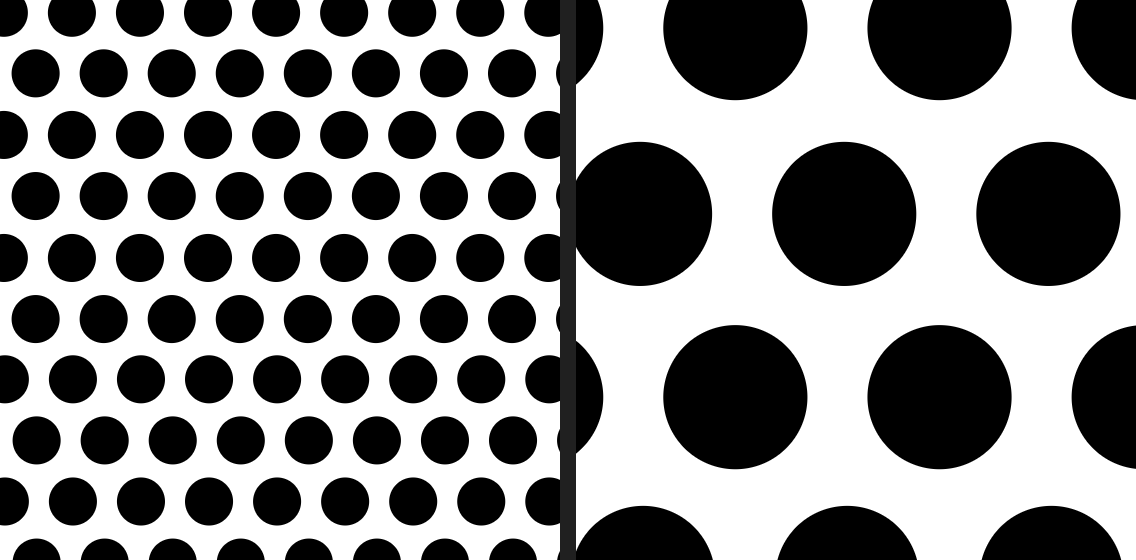
Left, the full canvas; right, a detail of the centre.
Reproduce this pattern procedurally as a three.js fragment shader.

```glsl
// Black discs on white in staggered rows, like a perforated sheet.
// Each point finds its nearest row, then its nearest disc in that row;
// a few rows sit slightly off the regular lattice.

varying vec2 vUv;

// 1.0 when row lies within first..last, else 0.0
float rowInRange(float row, float first, float last) {
  return step(first - 0.5, row) * step(row, last + 0.5);
}

// Small misregistration of a row, across and down
vec2 rowDrift(float row) {
  float across = 0.0018 * rowInRange(row, 6.0, 20.0);
  float down = 0.0015 * rowInRange(row, 4.0, 5.0)
             - 0.0009 * rowInRange(row, 1.0, 1.0);
  return vec2(across, down);
}

void main() {
  vec2 pitch = vec2(0.12153, 0.10909);

  // Rows are counted downward from the top edge
  vec2 p = vec2(vUv.x, 1.0 - vUv.y) - vec2(0.1284, 0.0228);
  float row = floor(p.y / pitch.y + 0.5);

  // Odd rows slide left by a little over half a pitch
  p.x += 0.0648 * mod(row, 2.0);
  p -= rowDrift(row);

  // Offset from the nearest disc centre
  vec2 offset = vec2(p.x - pitch.x * floor(p.x / pitch.x + 0.5),
                     p.y - pitch.y * row);
  float edge = length(offset) - 0.0429;

  // Blend over about one pixel at the rim
  float white = clamp(0.5 + edge / fwidth(vUv.x), 0.0, 1.0);
  gl_FragColor = vec4(vec3(white), 1.0);
}
```
